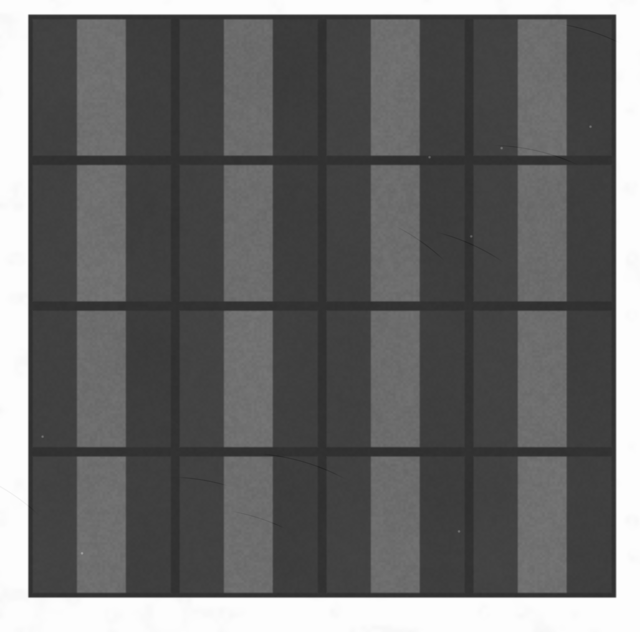
Write a WebGL 1 fragment shader that draws this pattern.

```glsl
precision highp float;

uniform vec2 u_resolution;

const vec2 PANEL_MIN = vec2(0.0448, 0.0545);
const vec2 CELL_SIZE = vec2(0.2325, 0.2306);
const float CELLS = 4.0;
const vec2 LINE_HALF = vec2(0.030, 0.032);
const float PAPER = 0.992;
const float LINE_GRAY = 0.195;
const float DARK_GRAY = 0.250;
const float BAND_GRAY = 0.430;

float hash(vec2 p) {
  vec3 q = fract(vec3(p.xyx) * 0.1031);
  q += dot(q, q.yzx + 33.33);
  return fract((q.x + q.y) * q.z);
}

float noise(vec2 p) {
  vec2 cell = floor(p);
  vec2 f = fract(p);
  f = f * f * (3.0 - 2.0 * f);
  float low = mix(hash(cell), hash(cell + vec2(1.0, 0.0)), f.x);
  float high = mix(hash(cell + vec2(0.0, 1.0)), hash(cell + 1.0), f.x);
  return mix(low, high, f.y);
}

// Soft coverage of the interval from lo to hi
float span(float x, float lo, float hi, float soft) {
  return smoothstep(lo - soft, lo + soft, x)
       * (1.0 - smoothstep(hi - soft, hi + soft, x));
}

// Flat dark tile with a light middle third, framed by grid lines
float tileGray(vec2 grid, float soft) {
  vec2 f = fract(grid);
  vec2 id = floor(grid);
  float side = mix(0.006, -0.008, smoothstep(0.3, 0.7, f.x));
  float gray = DARK_GRAY + side + 0.012 * (hash(id + 7.0) - 0.5);
  float band = BAND_GRAY + 0.018 * (hash(id + 23.0) - 0.5);
  gray = mix(gray, band, span(f.x, 0.331, 0.664, soft));
  vec2 edge = min(f, 1.0 - f);
  vec2 line = 1.0 - smoothstep(LINE_HALF - soft, LINE_HALF + soft, edge);
  return mix(gray, LINE_GRAY, max(line.x, line.y));
}

// Faint bowed hairline, tapered at both ends
float scratch(vec2 p, vec2 seed, float soft) {
  vec2 center = vec2(hash(seed), hash(seed + 3.0));
  float angle = -0.38 + 0.5 * (hash(seed + 5.0) - 0.5);
  float halfLength = mix(0.03, 0.08, hash(seed + 9.0));
  vec2 d = p - center;
  vec2 axis = vec2(cos(angle), sin(angle));
  float along = dot(d, axis);
  float across = dot(d, vec2(-axis.y, axis.x)) + 1.5 * along * along;
  float taper = 1.0 - smoothstep(0.5 * halfLength, halfLength, abs(along));
  return taper * (1.0 - smoothstep(0.0, soft, abs(across)));
}

// Tiny pale fleck
float speck(vec2 p, vec2 seed, float soft) {
  vec2 center = vec2(hash(seed), hash(seed + 11.0));
  return 1.0 - smoothstep(0.0, soft, length(p - center));
}

void main() {
  vec2 p = gl_FragCoord.xy / u_resolution.y;
  float soft = max(0.0021, 0.75 / u_resolution.y);
  vec2 grid = (p - PANEL_MIN) / CELL_SIZE;
  float gridSoft = soft / CELL_SIZE.x;

  // Paper with faint smudges
  float smudge = smoothstep(0.62, 0.95, noise(p * 34.0));
  float paper = PAPER - 0.025 * smudge * noise(p * 120.0);

  // Printed tiles with fine grain and broad mottling
  float tile = tileGray(grid, gridSoft);
  float grain = 0.65 * (noise(p * 250.0) - 0.5)
              + 0.35 * (noise(p * 95.0 + 17.0) - 0.5);
  tile += grain * mix(0.018, 0.045, smoothstep(0.25, 0.43, tile));
  tile += 0.010 * (noise(p * 9.0 + 41.0) - 0.5);

  float panel = span(grid.x, 0.0, CELLS, gridSoft)
              * span(grid.y, 0.0, CELLS, gridSoft);
  float gray = mix(paper, tile, panel);

  // Wear
  float scratches = 0.0;
  float specks = 0.0;
  for (int i = 0; i < 8; i++) {
    vec2 seed = vec2(float(i) * 13.7 + 2.0, float(i) * 5.3 + 31.0);
    scratches = max(scratches, scratch(p, seed, soft));
    specks = max(specks, speck(p, seed + 50.0, 1.6 * soft));
  }
  gray -= 0.045 * scratches;
  gray += 0.20 * specks * panel;

  gl_FragColor = vec4(vec3(clamp(gray, 0.0, 1.0)), 1.0);
}
```
